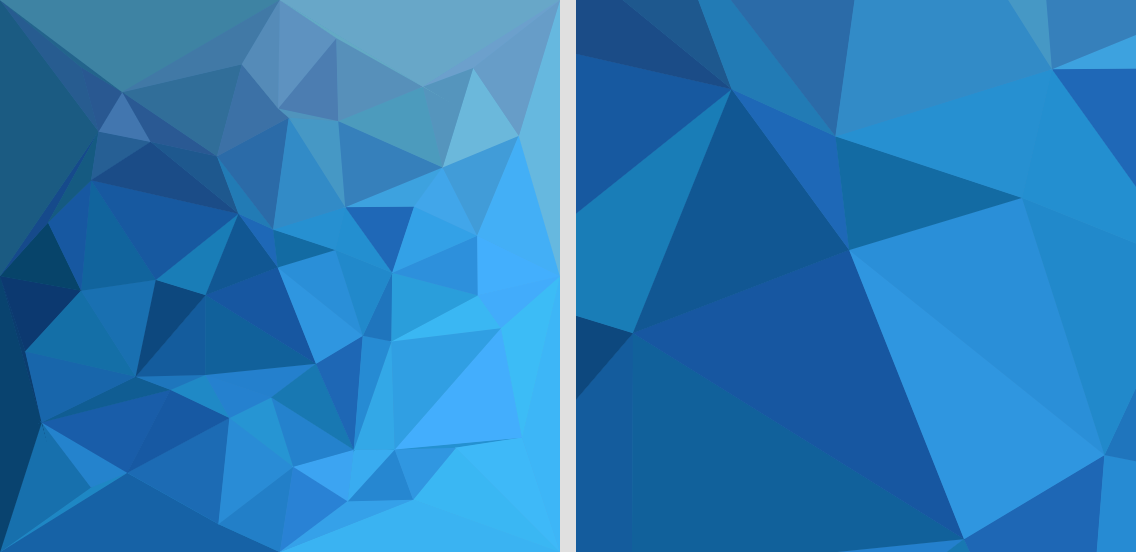
Left: the whole. Right: its middle third, enlarged.
Give the GLSL for this background, as a WebGL 1 fragment shader.

```glsl
precision highp float;
// Low-poly background: irregular flat triangles in blues, dark at the left, bright at the right, hazy on top.

uniform vec2 u_resolution;

const int GRID = 8;            // cells per side
const float JITTER = 0.13;     // spread of the inner vertices
const float TONE_SPREAD = 0.42;

float hash(vec2 p) {
    return fract(sin(dot(p, vec2(127.1, 311.7))) * 43758.5453);
}

float cross2(vec2 a, vec2 b) {
    return a.x * b.y - a.y * b.x;
}

// Inner vertices are scattered; border ones collapse onto corners and side midpoints, forming fans.
vec2 meshVertex(vec2 index) {
    vec2 p = index / float(GRID);
    if (min(p.x, p.y) < 0.01 || max(p.x, p.y) > 0.99) {
        return floor(p * 2.0 + 0.5) * 0.5;
    }
    vec2 offset = vec2(hash(index + 3.7), hash(index + 19.3)) - 0.5;
    vec2 q = p - 0.5 + offset * JITTER;
    // Pull the outer ring away from the fan centres
    float pull = 0.1 * cos(8.0 * atan(q.y, q.x)) * smoothstep(0.1, 0.4, length(q));
    return 0.5 + q * (1.0 - pull);
}

float edgeDistance(vec2 p, vec2 a, vec2 b) {
    vec2 edge = b - a;
    return cross2(edge, p - a) / max(length(edge), 0.0001);
}

// Positive inside the triangle, for either winding
float triangleDistance(vec2 p, vec2 a, vec2 b, vec2 c) {
    float area = cross2(b - a, c - a);
    if (abs(area) < 0.00001) return -1.0;
    float side = sign(area);
    return min(side * edgeDistance(p, a, b),
           min(side * edgeDistance(p, b, c), side * edgeDistance(p, c, a)));
}

// Four-stop ramp from navy to sky blue
vec3 blueRamp(float tone) {
    vec3 color = mix(vec3(0.04, 0.24, 0.43), vec3(0.08, 0.37, 0.63), smoothstep(0.0, 0.35, tone));
    color = mix(color, vec3(0.14, 0.53, 0.81), smoothstep(0.3, 0.65, tone));
    return mix(color, vec3(0.25, 0.71, 0.98), smoothstep(0.6, 1.0, tone));
}

vec3 facetColor(vec2 center) {
    float lift = 0.9 * max(0.5 - center.y, 0.0) * (1.0 - center.x);
    float noise = hash(center * 7.3) - 0.5;
    float tone = clamp(center.x * 0.95 + lift + TONE_SPREAD * noise, 0.0, 1.0);
    vec3 hazy = mix(vec3(0.15, 0.37, 0.56), vec3(0.47, 0.71, 0.84), tone);
    vec3 color = mix(blueRamp(tone), hazy, smoothstep(0.56, 0.86, center.y));
    float tint = hash(center * 11.9 + 5.0) - 0.5;
    return color + tint * vec3(0.03, -0.06, 0.03);
}

vec3 paintTriangle(vec3 below, vec2 p, vec2 a, vec2 b, vec2 c, float pixel) {
    float coverage = clamp(triangleDistance(p, a, b, c) / pixel + 0.65, 0.0, 1.0);
    if (coverage <= 0.0) return below;
    return mix(below, facetColor((a + b + c) / 3.0), coverage);
}

// Splits a quad along its shorter diagonal
vec3 paintQuad(vec3 below, vec2 p, vec2 a, vec2 b, vec2 c, vec2 d, float pixel) {
    if (distance(a, c) < distance(b, d)) {
        below = paintTriangle(below, p, a, b, c, pixel);
        return paintTriangle(below, p, a, c, d, pixel);
    }
    below = paintTriangle(below, p, a, b, d, pixel);
    return paintTriangle(below, p, b, c, d, pixel);
}

void main() {
    vec2 p = gl_FragCoord.xy / u_resolution;
    float pixel = 1.0 / min(u_resolution.x, u_resolution.y);
    vec3 color = mix(vec3(0.15, 0.42, 0.65), vec3(0.35, 0.65, 0.88), p.x);

    for (int row = 0; row < GRID; row++) {
        for (int column = 0; column < GRID; column++) {
            vec2 cell = vec2(float(column), float(row));
            vec2 a = meshVertex(cell);
            vec2 b = meshVertex(cell + vec2(1.0, 0.0));
            vec2 c = meshVertex(cell + vec2(1.0, 1.0));
            vec2 d = meshVertex(cell + vec2(0.0, 1.0));
            color = paintQuad(color, p, a, b, c, d, pixel);
        }
    }
    gl_FragColor = vec4(color, 1.0);
}
```
